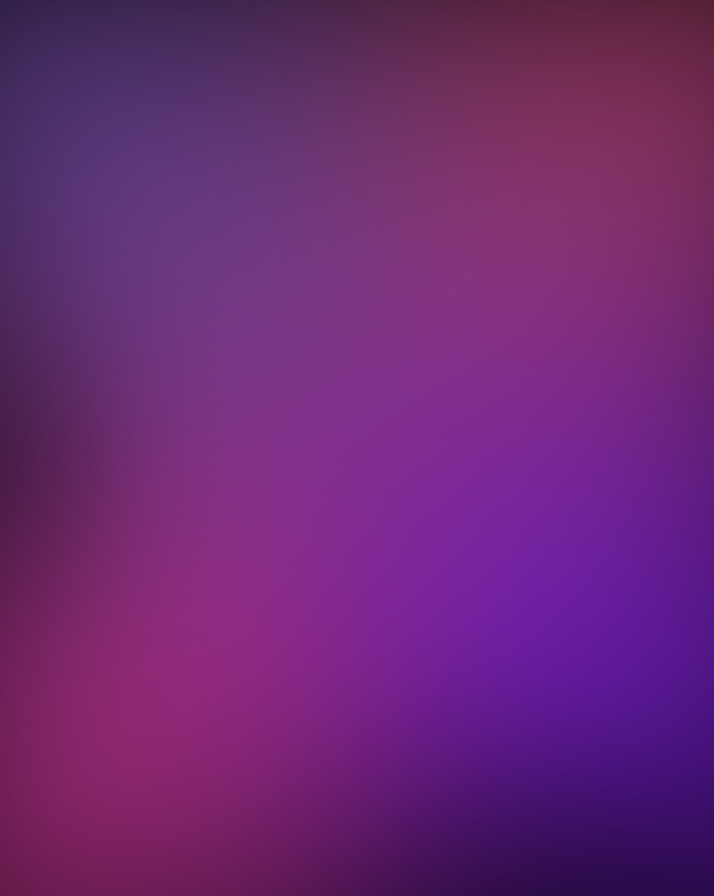
Give the GLSL for this background, as a Shadertoy shader.

```glsl
// Soft four-colour blurred gradient, indigo, rose, magenta and violet, with darkened edges.

#define INDIGO  vec3(0.365, 0.255, 0.560)
#define ROSE    vec3(0.640, 0.243, 0.380)
#define MAGENTA vec3(0.665, 0.172, 0.480)
#define VIOLET  vec3(0.395, 0.095, 0.750)
#define GLOW_RADIUS   0.39
#define EDGE_FALLOFF  3.0
#define EDGE_LOW      vec2(0.28, 0.30)  // darkening at left, bottom
#define EDGE_HIGH     vec2(0.22, 0.42)  // darkening at right, top
#define LEFT_SHADOW   0.25
#define BOTTOM_SHADOW 0.46

// Elliptical Gaussian falloff, 1 at the centre.
float glow(vec2 p, vec2 center, vec2 radius) {
    vec2 d = (p - center) / radius;
    return exp(-dot(d, d));
}

// Normalised blend of the four colour glows.
vec3 blendGlows(vec2 p) {
    vec2 radius = vec2(GLOW_RADIUS);
    float indigo  = glow(p, vec2(0.22, 0.78), radius);
    float rose    = glow(p, vec2(0.80, 0.82), radius);
    float magenta = glow(p, vec2(0.20, 0.24), radius);
    float violet  = glow(p, vec2(0.82, 0.32), radius);
    vec3 sum = indigo * INDIGO + rose * ROSE + magenta * MAGENTA + violet * VIOLET;
    return sum / (indigo + rose + magenta + violet);
}

// Edge vignette with a different strength on each side.
float vignette(vec2 p) {
    vec2 fromCenter = 2.0 * p - 1.0;
    vec2 strength = mix(EDGE_LOW, EDGE_HIGH, step(0.0, fromCenter));
    return 1.0 - length(strength * pow(abs(fromCenter), vec2(EDGE_FALLOFF)));
}

void mainImage(out vec4 fragColor, in vec2 fragCoord) {
    vec2 uv = fragCoord / iResolution.xy;

    vec3 color = blendGlows(uv) * vignette(uv);

    // Local shadows between the glows at the left and below the violet.
    color *= 1.0 - LEFT_SHADOW * glow(uv, vec2(0.0, 0.48), vec2(0.18, 0.17));
    color *= 1.0 - BOTTOM_SHADOW * glow(uv, vec2(0.82, -0.05), vec2(0.40, 0.22));

    fragColor = vec4(color, 1.0);
}
```
